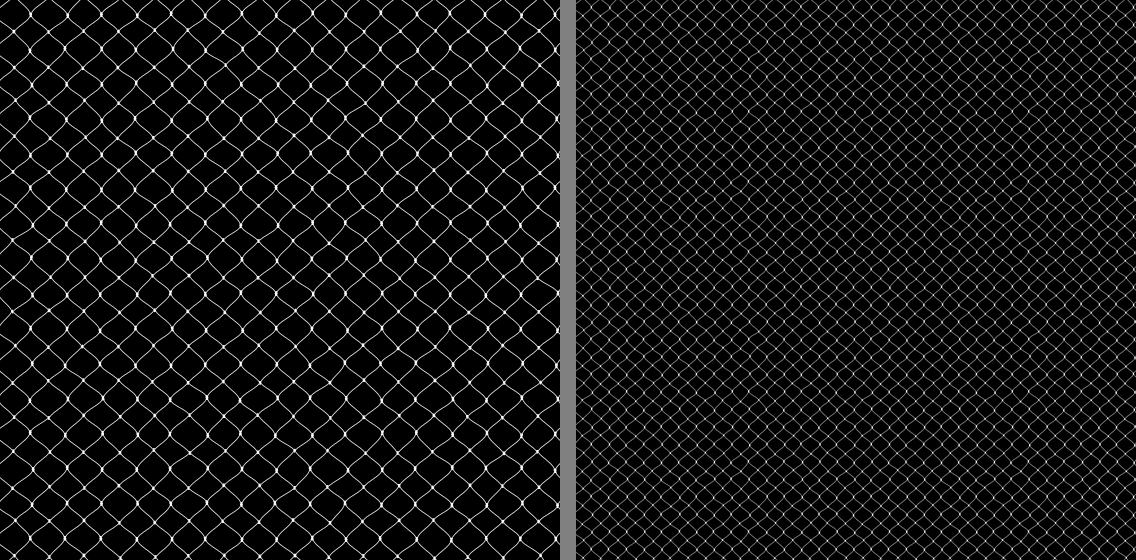
Left: one tile. Right: repeated 2 by 2.
Give the GLSL for this pattern, as a WebGL 2 fragment shader.

```glsl
#version 300 es
precision highp float;
// Hand-tied wire netting: thin pale strands on black form rounded ogee cells.
// Tall side knots sit on a jittered lattice, small knots at its cell centres;
// S-shaped strands join each tall knot to its four diagonal neighbours.

#define REPEATS 16.0                    // cells across and down
#define LATTICE_SHIFT vec2(0.90, 0.595) // first tall knot, in cells
#define JITTER 0.048                    // knot displacement, in cells
#define WIRE_HALF 0.0108                // half strand width, in cells
#define STRAND_GAP 0.014                // strand offset inside a knot
#define TALL_KNOT vec2(0.036, 0.070)    // half sizes, in cells
#define SMALL_KNOT vec2(0.034, 0.052)
#define KNOT_TILT 0.22
#define BACKGROUND vec3(0.0)
#define WIRE_COLOR vec3(0.985)

uniform vec2 u_resolution;
out vec4 fragColor;

vec2 hash22(vec2 p) {
    vec3 q = fract(p.xyx * vec3(0.1031, 0.1030, 0.0973));
    q += dot(q, q.yzx + 33.33);
    return fract((q.xx + q.yz) * q.zy);
}

// Random pair for a lattice point, wrapping at the canvas edges.
vec2 wrappedRandom(vec2 id, float salt) {
    return hash22(mod(id, REPEATS) + 0.37 + salt);
}

vec2 knotPosition(vec2 id, float salt) {
    return id + JITTER * (2.0 * wrappedRandom(id, salt) - 1.0);
}

// Box-filtered coverage of a line, also right below one pixel of width.
float lineCoverage(float d, float halfWidth, float pixel) {
    float h = 0.5 * pixel;
    return (clamp(d + halfWidth, -h, h) - clamp(d - halfWidth, -h, h)) / pixel;
}

// Strand from tall knot a to small knot b, vertical at a and slanted at b.
float strand(vec2 p, vec2 a, vec2 b, float slant, float pixel) {
    vec2 span = b - a;
    float t = (p.y - a.y) / span.y;
    if (t < 0.0 || t > 1.0) return 0.0;
    float curve = t * t * (3.0 - slant + (slant - 2.0) * t);
    float rate = t * (6.0 - 2.0 * slant + 3.0 * (slant - 2.0) * t);
    float slope = rate * span.x / span.y;
    float d = (p.x - a.x - span.x * curve) * inversesqrt(1.0 + slope * slope);
    return lineCoverage(d, WIRE_HALF, pixel);
}

// Coiled knot: rounded box with scalloped sides and a small tilt.
float knot(vec2 p, vec2 halfSize, float tilt, float pixel) {
    p.x += p.y * tilt;
    float coils = 0.005 * cos(p.y * 150.0);
    vec2 q = abs(p) - halfSize + 0.018 - vec2(coils, 0.0);
    float d = length(max(q, 0.0)) + min(max(q.x, q.y), 0.0) - 0.018;
    return clamp(0.5 - d / pixel, 0.0, 1.0);
}

void main() {
    vec2 p = gl_FragCoord.xy / u_resolution * REPEATS - LATTICE_SHIFT;
    float pixel = REPEATS / min(u_resolution.x, u_resolution.y);
    vec2 cell = floor(p);
    float coverage = 0.0;

    // Four tall knots at the corners, each with four strands.
    for (int i = 0; i < 4; i++) {
        vec2 id = cell + vec2(i & 1, i >> 1);
        vec2 tall = knotPosition(id, 3.0);
        float tilt = KNOT_TILT * (wrappedRandom(id, 91.0).x - 0.5);
        coverage = max(coverage, knot(p - tall, TALL_KNOT, tilt, pixel));
        for (int k = 0; k < 4; k++) {
            vec2 side = vec2(k & 1, k >> 1) - 0.5;
            vec2 small = knotPosition(id + side - 0.5, 47.0) + 0.5;
            vec2 offset = vec2(sign(side.x) * STRAND_GAP, 0.0);
            float slant = mix(0.2, 0.85, wrappedRandom(id, 130.0 + 17.0 * float(k)).y);
            coverage = max(coverage,
                strand(p, tall + offset, small - offset, slant, pixel));
        }
    }

    // The small knot in the middle of the lattice cell.
    vec2 small = knotPosition(cell, 47.0) + 0.5;
    float tilt = KNOT_TILT * (wrappedRandom(cell, 211.0).x - 0.5);
    coverage = max(coverage, knot(p - small, SMALL_KNOT, tilt, pixel));

    fragColor = vec4(mix(BACKGROUND, WIRE_COLOR, coverage), 1.0);
}
```
